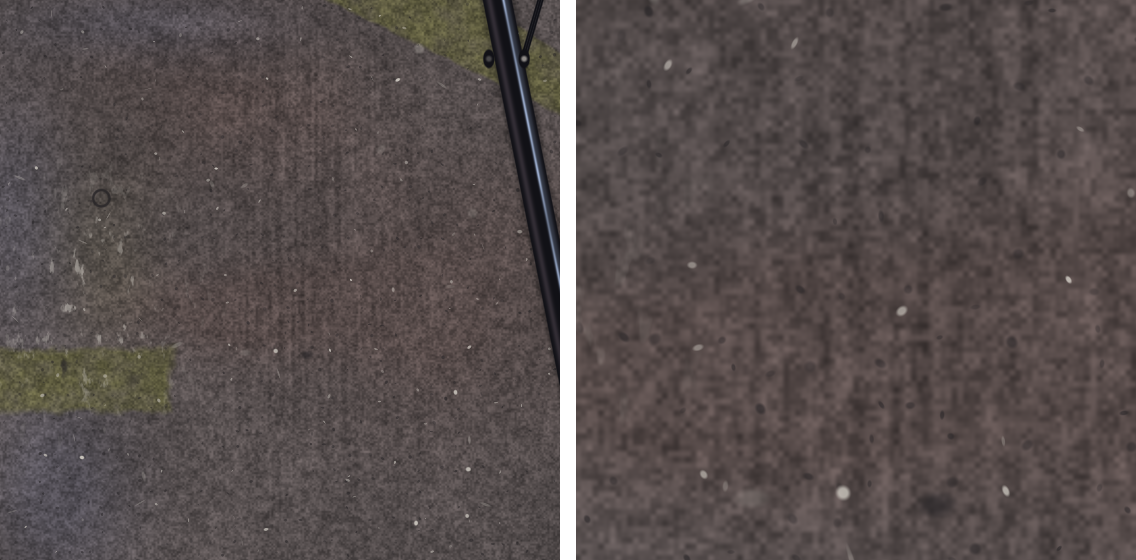
Left: the whole. Right: its middle third, enlarged.
This texture is drawn by a three.js fragment shader. Its source:

```glsl
varying vec2 vUv;

#define CONCRETE vec3(0.330, 0.303, 0.303)
#define BROWN vec3(0.325, 0.280, 0.274)
#define SLATE vec3(0.325, 0.312, 0.345)
#define PAINT vec3(0.370, 0.360, 0.245)
#define CHIP vec3(0.78, 0.76, 0.73)
#define PIT vec3(0.15, 0.14, 0.15)
#define STEEL vec3(0.065, 0.065, 0.085)
#define GLINT vec3(0.56, 0.63, 0.74)
#define GRAIN 0.34
#define STREAKS 0.24
#define TUBE_RADIUS 0.0255
#define SOFT 0.0015

float hash(vec2 p) {
  vec3 q = fract(vec3(p.xyx) * 0.1031);
  q += dot(q, q.yzx + 33.33);
  return fract((q.x + q.y) * q.z);
}

float noise(vec2 p) {
  vec2 i = floor(p), f = fract(p);
  f = f * f * (3.0 - 2.0 * f);
  return mix(mix(hash(i), hash(i + vec2(1.0, 0.0)), f.x),
             mix(hash(i + vec2(0.0, 1.0)), hash(i + 1.0), f.x), f.y);
}

float fbm(vec2 p) {
  float sum = 0.0, amp = 0.5;
  for (int i = 0; i < 4; i++) {
    sum += amp * noise(p);
    p = p * 2.03 + 17.0;
    amp *= 0.5;
  }
  return sum / 0.9375;
}

// Soft round falloff: 1 at the centre, near 0 beyond the radii
float blob(vec2 p, vec2 centre, vec2 radii) {
  vec2 d = (p - centre) / radii;
  return exp(-dot(d, d));
}

float fill(float dist, float soft) {
  return 1.0 - smoothstep(-soft, soft, dist);
}

float segment(vec2 p, vec2 a, vec2 b) {
  vec2 ab = b - a;
  return length(p - a - ab * clamp(dot(p - a, ab) / dot(ab, ab), 0.0, 1.0));
}

// One jittered, stretched and turned fleck in a share of the grid cells
float flecks(vec2 p, float cells, float share, float radius, float stretch, float seed) {
  vec2 id = floor(p * cells), key = id + seed;
  vec2 centre = 0.25 + 0.5 * vec2(hash(key + 31.0), hash(key + 57.0));
  vec2 d = p - (id + centre) / cells;
  float turn = 3.1416 * hash(key + 83.0);
  float c = cos(turn), s = sin(turn);
  d = vec2(c * d.x + s * d.y, c * d.y - s * d.x);
  d.x *= mix(1.0, stretch, hash(key + 101.0));
  float size = radius * mix(0.5, 1.0, hash(key + 127.0));
  float strength = mix(0.4, 1.0, hash(key + 149.0));
  return step(hash(key), share) * strength * (1.0 - smoothstep(0.4 * size, size, length(d)));
}

vec3 floorColour(vec2 p) {
  // Broad stains
  float cloud = fbm(p * 5.0);
  float brown = blob(p, vec2(0.38, 0.85), vec2(0.28, 0.18))
              + blob(p, vec2(0.80, 0.48), vec2(0.32, 0.25))
              + blob(p, vec2(0.42, 0.45), vec2(0.22, 0.08));
  float slate = blob(p, vec2(0.10, 0.12), vec2(0.13, 0.18))
              + 0.8 * blob(p, vec2(0.02, 0.62), vec2(0.10, 0.20))
              + 0.7 * blob(p, vec2(0.25, 0.96), vec2(0.25, 0.06));
  vec3 col = mix(CONCRETE, BROWN, clamp(brown * (0.4 + cloud), 0.0, 1.0));
  col = mix(col, SLATE, clamp(slate, 0.0, 0.9));
  col = mix(col, PAINT, 0.4 * cloud * blob(p, vec2(0.19, 0.58), vec2(0.09, 0.16)));
  col *= 1.0 + 0.28 * (cloud - 0.5) + 0.14 * blob(p, vec2(0.34, 0.96), vec2(0.10, 0.02));

  // Worn paint: a short bar and a slanted band
  float wear = fbm(p * 38.0) - 0.5;
  vec2 bar = abs(p - vec2(0.10, 0.322)) - vec2(0.207, 0.056);
  float paint = fill(max(bar.x, bar.y) + 0.025 * wear, 0.009);
  float low = 1.0 - 0.49 * (p.x - 0.585) - p.y;
  float high = p.y - 1.0 + 0.70 * (p.x - 0.86);
  paint = max(paint, fill(max(low, high) + 0.012 * wear, 0.005));
  col = mix(col, PAINT, paint * clamp(0.85 + 0.9 * wear, 0.0, 1.0));

  // Brushed streaks and grain
  float brushed = 0.2 + blob(p, vec2(0.56, 0.55), vec2(0.16, 0.45));
  float streak = noise(vec2(p.x * 170.0, p.y * 7.0)) - 0.5;
  float grain = noise(p * 290.0) + 0.8 * noise(p * 135.0 + 9.0) + 0.45 * noise(p * 52.0) - 1.125;
  col *= 1.0 + STREAKS * brushed * streak + GRAIN * grain;

  // Pits and stains, then pale chips
  float pits = 0.6 * flecks(p, 46.0, 0.28, 0.0050, 2.0, 5.0);
  pits = max(pits, 0.65 * fill(length((p - vec2(0.547, 0.366)) * vec2(0.7, 1.2)) - 0.006 + 0.012 * wear, 0.004));
  pits = max(pits, 0.6 * fill(length((p - vec2(0.113, 0.35)) * vec2(1.0, 0.25)) - 0.005 + 0.025 * wear, 0.003));
  pits = max(pits, 0.8 * fill(abs(length(p - vec2(0.181, 0.646)) - 0.0145) - 0.0022, 0.0015));
  col = mix(col, PIT, pits);
  float worn = blob(p, vec2(0.16, 0.45), vec2(0.16, 0.20));
  float chips = flecks(p, 9.0, 0.36, 0.0062, 1.8, 211.0);
  chips = max(chips, 0.6 * flecks(p, 23.0, 0.16, 0.0050, 3.0, 307.0));
  chips = max(chips, 0.35 * flecks(p, 17.0, 0.10, 0.0140, 9.0, 401.0));
  chips = max(chips, 0.6 * worn * smoothstep(0.66, 0.82, fbm(p * vec2(75.0, 38.0))));
  return mix(col, CHIP, chips);
}

void main() {
  vec2 p = vUv;
  vec3 col = floorColour(p);

  // Thin brace with its bolts
  float brace = segment(p, vec2(0.968, 1.01), vec2(0.936, 0.90));
  col = mix(col, STEEL + 0.12 * fill(abs(brace - 0.002), 0.002), fill(brace - 0.0055, SOFT));

  // Glossy tube, shaded across its width
  vec2 fromTop = p - vec2(0.888, 1.0);
  float across = dot(fromTop, vec2(0.981, 0.196)) / TUBE_RADIUS;
  float along = dot(fromTop, vec2(0.196, -0.981));
  float gloss = 0.5 + 0.5 * noise(vec2(along * 22.0, 3.0));
  vec3 tube = STEEL + vec3(0.13, 0.11, 0.12) * exp(-pow((across + 0.55) / 0.22, 2.0));
  tube += GLINT * gloss * exp(-pow((across - 0.42) / 0.10, 2.0));
  tube += 0.22 * GLINT * exp(-pow((across - 0.62) / 0.20, 2.0));
  col *= 1.0 - 0.25 * exp(-pow(max(abs(across) - 1.0, 0.0) / 0.25, 2.0));
  col = mix(col, tube, fill((abs(across) - 1.0) * TUBE_RADIUS, SOFT));

  for (int i = 0; i < 2; i++) {
    vec2 bolt = p - vec2(0.873 + 0.063 * float(i), 0.895);
    col = mix(col, STEEL, fill(length(bolt * vec2(1.0, 0.6)) - 0.010, SOFT));
    col = mix(col, CHIP, (0.3 + 0.4 * float(i)) * fill(length(bolt) - 0.005, 0.003));
  }
  gl_FragColor = vec4(col, 1.0);
}
```
